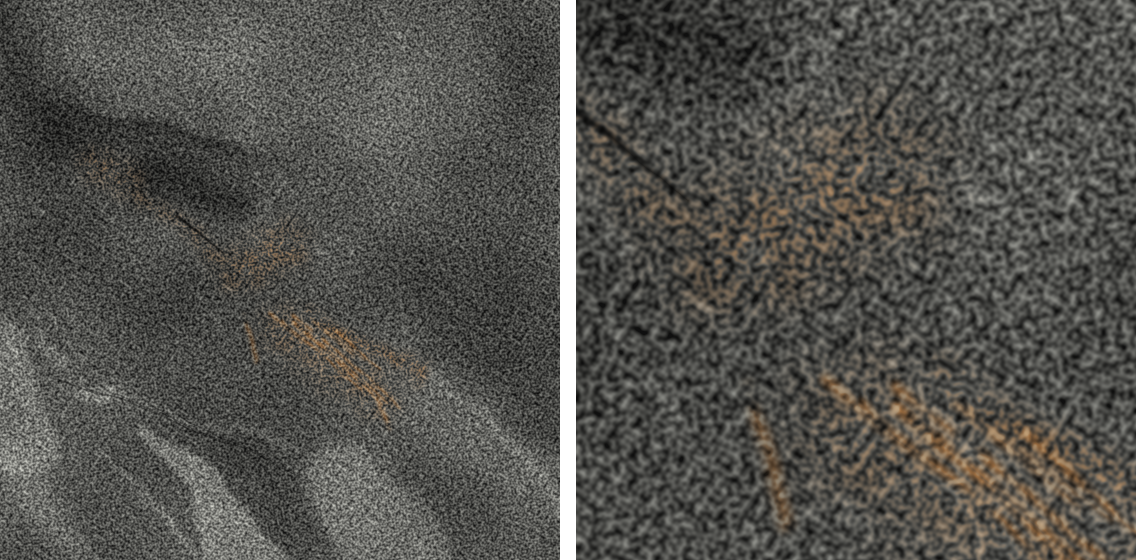
Left, the full canvas; right, a detail of the centre.
This texture is drawn by a Shadertoy shader. Its source:

```glsl
const vec3 STONE_TINT = vec3(1.0, 1.005, 0.965);
const vec3 RUST = vec3(0.74, 0.47, 0.22);
const vec3 PALE_RUST = vec3(0.80, 0.67, 0.50);
const float BASE_LIGHT = 0.315;
const float GRAIN_SCALE = 235.0;
const float GRAIN_CONTRAST = 0.35;
const float CLOUD_CONTRAST = 0.075;
const float STREAK_CONTRAST = 0.07;
const float WARP = 0.022;
const int VEINS = 10;
const int CRACKS = 5;

vec2 hash2(vec2 p) {
    vec3 q = fract(vec3(p.xyx) * vec3(0.1031, 0.1030, 0.0973));
    q += dot(q, q.yzx + 33.33);
    return fract((q.xx + q.yz) * q.zy);
}

vec2 gradient(vec2 cell) {
    float angle = 6.2832 * hash2(cell).x;
    return vec2(cos(angle), sin(angle));
}

float noise(vec2 p) {
    vec2 i = floor(p), f = fract(p);
    vec2 u = f * f * f * (f * (f * 6.0 - 15.0) + 10.0);
    vec2 e = vec2(1.0, 0.0);
    float low = mix(dot(gradient(i), f), dot(gradient(i + e), f - e), u.x);
    float high = mix(dot(gradient(i + e.yx), f - e.yx), dot(gradient(i + 1.0), f - 1.0), u.x);
    return mix(low, high, u.y);
}

float fbm(vec2 p) {
    float sum = 0.0, amp = 1.0;
    for (int i = 0; i < 5; i++) {
        sum += amp * noise(p);
        p = mat2(1.6, 1.2, -1.2, 1.6) * p + 17.3;
        amp *= 0.5;
    }
    return sum;
}

// Tapered capsule from a to b with a chosen edge softness
float slab(vec2 p, vec2 a, vec2 b, float ra, float rb, float soft) {
    vec2 ab = b - a;
    float h = clamp(dot(p - a, ab) / dot(ab, ab), 0.0, 1.0);
    float d = length(p - a - ab * h) - mix(ra, rb, h);
    return 1.0 - smoothstep(-soft, soft, d);
}

// Broad dark zones and the sharp-topped shadow ledge
float shadows(vec2 p) {
    float s = 0.13 * slab(p, vec2(-0.02, 0.97), vec2(0.10, 0.76), 0.05, 0.05, 0.08);
    s += 0.11 * slab(p, vec2(0.28, 0.675), vec2(0.42, 0.635), 0.04, 0.03, 0.035);
    s += 0.07 * slab(p, vec2(0.72, 0.53), vec2(1.02, 0.28), 0.07, 0.11, 0.08);
    s += 0.05 * slab(p, vec2(0.87, 0.91), vec2(0.93, 0.87), 0.05, 0.05, 0.07);
    s += 0.03 * slab(p, vec2(0.12, 0.52), vec2(0.42, 0.32), 0.12, 0.12, 0.09);
    s += 0.06 * slab(p, vec2(0.43, 0.16), vec2(0.55, 0.05), 0.06, 0.03, 0.03);
    float depth = 0.845 - 0.235 * p.x - p.y;
    float span = smoothstep(0.06, 0.22, p.x) * (1.0 - smoothstep(0.40, 0.56, p.x));
    return s + 0.12 * span * smoothstep(-0.004, 0.006, depth) * exp(-max(depth, 0.0) / 0.06);
}

// Pale exposed layers
float paleLayers(vec2 p) {
    float s = 0.06 * slab(p, vec2(0.24, 0.93), vec2(0.68, 0.82), 0.08, 0.16, 0.12);
    s += 0.13 * slab(p, vec2(-0.01, 0.38), vec2(0.035, 0.21), 0.055, 0.068, 0.012);
    s += 0.08 * slab(p, vec2(0.01, 0.17), vec2(0.15, 0.0), 0.035, 0.02, 0.022);
    s += 0.09 * slab(p, vec2(0.06, 0.41), vec2(0.11, 0.35), 0.008, 0.012, 0.006);
    s += 0.11 * slab(p, vec2(0.15, 0.305), vec2(0.185, 0.298), 0.012, 0.018, 0.005);
    s += 0.07 * slab(p, vec2(0.20, 0.29), vec2(0.54, 0.205), 0.011, 0.006, 0.008);
    float tongue = slab(p, vec2(0.255, 0.23), vec2(0.365, 0.14), 0.009, 0.029, 0.006);
    tongue = max(tongue, slab(p, vec2(0.365, 0.14), vec2(0.45, -0.03), 0.029, 0.07, 0.007));
    s += 0.17 * tongue;
    s += 0.10 * slab(p, vec2(0.18, 0.195), vec2(0.35, 0.01), 0.003, 0.008, 0.006);
    s += 0.11 * slab(p, vec2(0.60, 0.15), vec2(0.70, 0.02), 0.063, 0.095, 0.018);
    s += 0.07 * slab(p, vec2(0.78, 0.27), vec2(0.96, 0.10), 0.05, 0.06, 0.05);
    float ridge = slab(p, vec2(0.77, 0.33), vec2(0.91, 0.22), 0.006, 0.010, 0.009);
    ridge = max(ridge, slab(p, vec2(0.91, 0.22), vec2(1.01, 0.07), 0.010, 0.013, 0.008));
    return s + 0.08 * ridge;
}

// Thin fan of cracks under the pale layers, plus one short deep fissure
float cracks(vec2 p) {
    float s = slab(p, vec2(0.315, 0.612), vec2(0.40, 0.548), 0.0025, 0.001, 0.002);
    for (int i = 0; i < CRACKS; i++) {
        float k = float(i);
        vec2 start = vec2(0.10 + 0.055 * k, 0.325 - 0.016 * k);
        vec2 end = start + vec2(0.27, -0.09 - 0.013 * k);
        s = max(s, 0.6 * slab(p, start, end, 0.0012, 0.0004, 0.0018));
    }
    return s;
}

// Bright rust veins running down the diagonal
float rustVeins(vec2 p) {
    float s = 0.0;
    for (int i = 0; i < VEINS; i++) {
        vec2 r = hash2(vec2(float(i) + 3.0, 7.0));
        float k = float(i) / float(VEINS - 1);
        vec2 start = vec2(0.475 + 0.10 * k + 0.03 * r.x, 0.455 - 0.035 * k - 0.03 * r.y);
        vec2 end = start + (0.08 + 0.11 * r.y) * vec2(0.80, -0.62 - 0.12 * r.x);
        s = max(s, (0.55 + 0.45 * r.x) * slab(p, start, end, 0.003, 0.001, 0.004));
    }
    s = max(s, 0.6 * slab(p, vec2(0.435, 0.435), vec2(0.458, 0.35), 0.003, 0.003, 0.006));
    return max(s, 0.7 * slab(p, vec2(0.675, 0.29), vec2(0.70, 0.235), 0.003, 0.003, 0.006));
}

float rustDust(vec2 p) {
    float s = 0.75 * slab(p, vec2(0.43, 0.52), vec2(0.52, 0.56), 0.03, 0.03, 0.04);
    s = max(s, 0.6 * slab(p, vec2(0.18, 0.70), vec2(0.23, 0.68), 0.025, 0.02, 0.03));
    s = max(s, 0.5 * slab(p, vec2(0.23, 0.67), vec2(0.43, 0.51), 0.008, 0.012, 0.018));
    s = max(s, 0.55 * slab(p, vec2(0.51, 0.40), vec2(0.68, 0.29), 0.04, 0.03, 0.045));
    return max(s, 0.9 * slab(p, vec2(0.56, 0.435), vec2(0.75, 0.335), 0.012, 0.010, 0.02));
}

void mainImage(out vec4 fragColor, in vec2 fragCoord) {
    vec2 uv = fragCoord / iResolution.xy;
    vec2 bend = vec2(fbm(uv * 7.0 + 4.7), fbm(uv * 7.0 + 31.2));
    vec2 p = uv + WARP * bend;
    vec2 fine = uv + 0.35 * WARP * bend;

    // Stretched noise gives diagonal scratches and bedding
    vec2 along = vec2(dot(p, vec2(0.55, -0.83)), dot(p, vec2(0.83, 0.55)));
    float streak = noise(along * vec2(11.0, 75.0)) + 0.6 * noise(along * vec2(24.0, 140.0) + 9.0);
    float scratch = smoothstep(0.22, 0.7, streak) * smoothstep(-0.1, 0.4, noise(uv * 5.0 + 2.0) + 0.2);

    float light = BASE_LIGHT + CLOUD_CONTRAST * fbm(uv * 5.0 + 11.0);
    light += paleLayers(p) - shadows(p);
    light += STREAK_CONTRAST * (scratch + 0.25 * streak);

    // Sandy grain in two sizes
    vec2 g = mat2(0.83, 0.56, -0.56, 0.83) * uv * GRAIN_SCALE;
    float grain = noise(g) + 0.6 * noise(g * 0.53 + 41.0);
    light += GRAIN_CONTRAST * grain * (0.55 + 1.3 * clamp(light, 0.1, 0.5));

    vec3 color = STONE_TINT * max(light, 0.06);
    float dust = rustDust(p) * smoothstep(-0.25, 0.6, grain + 0.5 * noise(uv * 38.0));
    color = mix(color, RUST * (0.45 + light), 0.65 * dust);
    float vein = rustVeins(fine) * smoothstep(-0.6, 0.35, noise(uv * 45.0 + 5.0) + 0.5 * grain);
    vec3 veinColor = mix(RUST, PALE_RUST, smoothstep(-0.1, 0.5, grain));
    color = mix(color, veinColor, 0.8 * vein);
    color *= 1.0 - 0.65 * cracks(fine);

    fragColor = vec4(clamp(color, 0.0, 1.0), 1.0);
}
```
